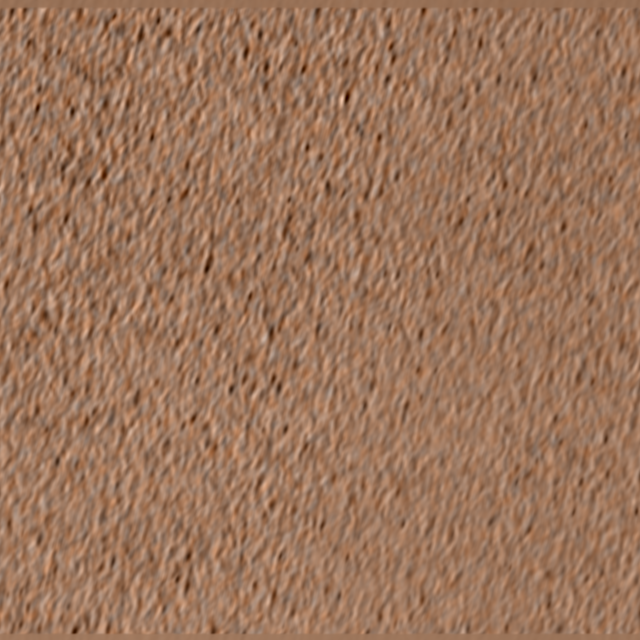
This texture is drawn by a Shadertoy shader. Its source:

```glsl
#define BASE_COLOR vec3(0.627, 0.475, 0.375)
#define SHADE_TINT vec3(1.0, 0.97, 0.95)
#define WARM_TINT vec3(0.055, -0.015, -0.065)
#define GRAIN_FREQ vec2(82.0, 44.0)
#define PIT_FREQ vec2(50.0, 34.0)
#define LEAN 0.23
#define RELIEF 0.225
#define PIT_DEPTH 0.30
#define MOTTLE 0.07
#define BORDER 0.012

vec2 hash2(vec2 p) {
    vec2 q = vec2(dot(p, vec2(127.1, 311.7)), dot(p, vec2(269.5, 183.3)));
    return fract(sin(q) * 43758.5453);
}

float corner(vec2 cell, vec2 f, vec2 o) {
    return dot(hash2(cell + o) * 2.0 - 1.0, f - o);
}

float gradientNoise(vec2 p) {
    vec2 cell = floor(p), f = fract(p);
    vec2 u = f * f * f * (f * (f * 6.0 - 15.0) + 10.0);
    vec2 e = vec2(1.0, 0.0);
    return mix(mix(corner(cell, f, e.yy), corner(cell, f, e.xy), u.x),
               mix(corner(cell, f, e.yx), corner(cell, f, e.xx), u.x), u.y);
}

float grainHeight(vec2 p) {
    return gradientNoise(p) + 0.45 * gradientNoise(p * 1.8 + 37.3);
}

// Scattered oval pits: dark core with a lit rim on the left
float pits(vec2 p) {
    vec2 cell = floor(p);
    float sum = 0.0;
    for (int y = -1; y <= 1; y++) {
        for (int x = -1; x <= 1; x++) {
            vec2 id = cell + vec2(x, y);
            vec2 d = p - id - 0.1 - 0.8 * hash2(id + 11.0);
            vec2 rnd = hash2(id + 71.0);
            float strength = rnd.x * rnd.x * rnd.x;
            vec2 size = vec2(0.20, 0.29) * (0.75 + 0.5 * rnd.y);
            vec2 core = d / size;
            vec2 rim = (d + vec2(0.38, 0.08)) / size;
            sum += strength * (exp(-dot(core, core)) - 0.25 * exp(-dot(rim, rim)));
        }
    }
    return sum;
}

void mainImage(out vec4 fragColor, in vec2 fragCoord) {
    vec2 uv = fragCoord / iResolution.y;
    vec2 leaned = vec2(uv.x - LEAN * uv.y, uv.y);

    // Gentle warping varies the direction of the grains
    leaned += 0.003 * vec2(gradientNoise(uv * 25.0), gradientNoise(uv * 23.0 + 9.0));

    // Relief lit from the side, over a softer mottling
    vec2 grain = leaned * GRAIN_FREQ;
    float relief = grainHeight(grain) - grainHeight(grain + vec2(0.55, -0.05));
    float mottle = gradientNoise(grain * vec2(0.45, 0.6) + 19.0)
                 + 0.8 * gradientNoise(uv * 22.0 + 5.0);
    float pit = pits(leaned * PIT_FREQ);

    // Rougher at the upper left, calmer on the right and below
    float seam = smoothstep(0.42, 0.68, uv.x - 0.15 * (uv.y - 0.5));
    float rough = mix(1.12, 0.84, seam) * mix(0.88, 1.1, uv.y);
    rough += 0.15 * gradientNoise(uv * 6.0 + 3.0);

    // Smooth strips along the top and bottom
    float inside = smoothstep(0.6 * BORDER, BORDER, uv.y)
                 * smoothstep(0.8 * BORDER, 1.3 * BORDER, 1.0 - uv.y);
    rough *= mix(0.12, 1.0, inside);

    // Broad tone, grain shading and warm or cool flecks
    float tone = 0.03 * gradientNoise(uv * 4.0) - 0.014 * seam + 0.03 * (0.5 - uv.y);
    float shade = tone + rough * (RELIEF * relief + MOTTLE * mottle - PIT_DEPTH * pit);
    float warmth = gradientNoise(grain * vec2(0.85, 0.9) + 53.0)
                 + 0.5 * gradientNoise(grain * 1.5 + 91.0);
    vec3 color = BASE_COLOR + SHADE_TINT * shade + WARM_TINT * warmth * rough * 1.35;
    color -= vec3(0.015, 0.015, 0.02) * (1.0 - inside);

    fragColor = vec4(clamp(color, 0.0, 1.0), 1.0);
}
```
